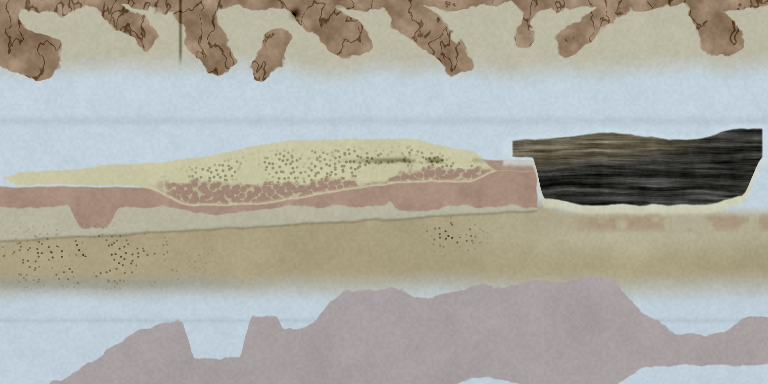
Write a WebGL 2 fragment shader that draws this texture.

```glsl
#version 300 es
precision highp float;
// Weathered painted moulding: peeled relief, a pale ledge with foam filler and
// bare dark wood, a stained band and a flaking lower face.
// Outlines are height curves built from ramps, roughened by value noise.
uniform vec2 u_resolution;
out vec4 fragColor;

const vec3 PALE = vec3(.76, .82, .86), CREAM = vec3(.73, .72, .64),
  TAN = vec3(.65, .61, .49), BROWN = vec3(.57, .48, .39), CLAY = vec3(.65, .55, .49),
  MAUVE = vec3(.65, .62, .62), FOAM = vec3(.78, .77, .64);

float hash(vec2 p) {
  vec3 q = fract(p.xyx * .1031);
  q += dot(q, q.yzx + 33.33);
  return fract((q.x + q.y) * q.z);
}
float noise(vec2 p) {
  vec2 i = floor(p), f = fract(p), e = vec2(1, 0);
  f *= f * (3. - 2. * f);
  return mix(mix(hash(i), hash(i + e), f.x), mix(hash(i + e.yx), hash(i + 1.), f.x), f.y);
}
float fbm(vec2 p) {
  float sum = 0., amp = .5;
  for (int i = 0; i < 4; i++, amp *= .5) {
    sum += amp * noise(p);
    p = p * 2.03 + 17.;
  }
  return sum - .47;
}
// Distance to the nearest scattered point
float cells(vec2 p) {
  float d = 2.;
  for (int k = 0; k < 9; k++) {
    vec2 c = floor(p) + vec2(k % 3 - 1, k / 3 - 1);
    d = min(d, length(c + vec2(hash(c), hash(c + 41.)) - p));
  }
  return d;
}
float ramp(float x, float a, float b) { return smoothstep(a, b, x); }
float bump(float x, float c, float w) { x = (x - c) / w; return exp(-x * x); }
float band(float y, float lo, float hi, float aa) {
  return ramp(y - lo, -aa, aa) * ramp(hi - y, -aa, aa);
}
float streak(vec2 p, float ax, float ay, float bx, float by, float r) {
  vec2 a = vec2(ax, ay), d = vec2(bx, by) - a;
  return r - length(p - a - d * clamp(dot(p - a, d) / dot(d, d), 0., 1.));
}
// Positive inside the bare, carved parts of the relief
float relief(vec2 p) {
  float d = max(p.y - .975, streak(p, 0., .92, .1, .86, .065));
  d = max(d, streak(p, .24, 1., .38, .91, .03));
  d = max(d, streak(p, .5, 1., .56, .85, .05));
  d = max(d, streak(p, .69, .82, .72, .9, .03));
  d = max(d, streak(p, .78, 1., .92, .89, .045));
  d = max(d, streak(p, 1.03, 1., 1.18, .85, .04));
  d = max(d, streak(p, 1.38, 1., 1.37, .89, .018));
  d = max(d, streak(p, 1.47, .88, 1.62, 1., .03));
  return max(d, streak(p, 1.82, 1., 1.88, .9, .045));
}

void main() {
  vec2 p = gl_FragCoord.xy / u_resolution * vec2(2, 1);
  float x = p.x, y = p.y, aa = 1.2 / u_resolution.y;
  float soft = fbm(p * 6.), rough = fbm(p * 24. + 7.), edge = .01 * rough;

  // Ledge, stained hollow and lower face
  vec3 col = mix(PALE, CREAM, ramp(y + .06 * soft, .77, .86));
  col -= .04 * bump(y, .685, .012);
  vec3 stain = mix(TAN, CREAM, .6 * ramp(y, .3, .4) * ramp(x, .9, 1.7));
  float stainTop = .5 - .05 * ramp(x, 1.3, 1.5);
  col = mix(stain + .1 * soft, col, ramp(y, stainTop - .02, stainTop + .02));
  col = mix(PALE - .01, col, ramp(y + .04 * soft, .2, .31));
  col -= .07 * bump(y, .26, .02) * ramp(-x, -.9, -.3) + .04 * bump(y, .165, .006);

  // Peeled relief with creases
  vec2 q = p + .05 * vec2(fbm(p * 16.), fbm(p * 16. + 31.));
  float crease = abs(fbm(q * vec2(22, 13) + 3.));
  vec3 carved = BROWN + .3 * rough + .08 * soft - .22 * ramp(-crease, -.035, 0.);
  col = mix(col, carved, ramp(relief(q) + .035 * rough, -aa, aa));
  col -= .3 * bump(x, .47, .004) * ramp(y, .82, .87);
  col -= .4 * bump(length(p - vec2(.77, .965)), 0., .012);

  // Flaked patch on the lower face
  float top = -.02 + .18 * ramp(x, .05, .45) - .09 * ramp(x, .47, .51)
    + .105 * ramp(x, .62, .66) - .03 * ramp(x, .72, .74) + .1 * ramp(x, .78, .91)
    - .025 * bump(x, 1.11, .05) + .025 * ramp(x, 1., 1.55) - .1 * ramp(x, 1.59, 1.69)
    - .04 * ramp(x, 1.69, 1.78) + .045 * ramp(x, 1.87, 1.95) + .035 * rough;
  float low = .047 * bump(x, 1.27, .13) + .078 * ramp(x, 1.53, 1.72) - .03 + 2. * edge;
  col = mix(col, MAUVE + .06 * soft, band(y, low, top, aa));

  // Cream and clay strips under the filler
  float ledge = .372 + .057 * x + edge, leftOf = ramp(1.4 - x + edge, -aa, aa);
  col = mix(col, CREAM - .02, band(y, ledge, .5, aa) * leftOf);
  col -= .1 * bump(y, ledge, .004) * leftOf;
  float clayLow = .462 - .055 * band(x, .195, .295, .02) - .022 * bump(x, .57, .09)
    - .012 * bump(x, 1.1, .06) + .015 * bump(x, 1.015, .01) + 2. * edge;
  float clayTop = .513 + .07 * ramp(x, .4, 1.25) + edge;
  col = mix(col, CLAY + .08 * rough, band(y, clayLow, clayTop, aa) * leftOf);
  float smear = band(y, .4, .44, .012) * ramp(x, 1.46, 1.56) * ramp(soft + rough, -.15, .1);
  col = mix(col, BROWN + .06, .7 * smear);

  // Porous foam, thinning to lace along its lower edge
  float foamTop = .535 + .018 * ramp(x, 0., .06) + .02 * ramp(x, .1, .34)
    + .065 * ramp(x, .34, .85) - .03 * ramp(x, 1.05, 1.24) - .053 * ramp(x, 1.22, 1.3) + edge;
  float foamLow = .535 - .017 * ramp(x, 0., .06) - .053 * ramp(x, .35, .5)
    + .06 * ramp(x, .6, 1.1) + .03 * ramp(x, 1.22, 1.3) + edge;
  float laceTop = .525 + .035 * ramp(x, .95, 1.08) + 5. * edge;
  float lace = ramp(laceTop - y, -.008, .008) * ramp(x, .38, .46), pore = cells(p * 75.);
  float pits = ramp(x, .38, .55) * ramp(foamTop - y, .01, .04) * ramp(-pore, -.4, -.15);
  vec3 body = FOAM + .06 * soft - .22 * pits * ramp(soft + rough, -.15, .1);
  vec3 net = mix(CLAY - .03, FOAM - .05, .8 * ramp(pore, .45, .75));
  net = mix(net, FOAM, bump(y, foamLow, .006));
  body -= .3 * bump(y, .582, .007) * band(x, .95, 1.23, .1) * ramp(rough, -.1, .1);
  col = mix(col, mix(body, net, lace), band(y, foamLow, foamTop, aa));

  // Bare wood with a pale rim
  float woodTop = .635 + .018 * bump(x, 1.58, .12) + .03 * ramp(x, 1.78, 1.95) + edge;
  float woodLow = .59 - .105 * ramp(x, 1.385, 1.42) - .018 * ramp(x, 1.42, 1.52)
    + .025 * ramp(x, 1.84, 1.94) + .1 * ramp(x, 1.93, 1.99) + edge;
  float rim = band(y, woodLow - .022, woodTop + .012, .006) * band(x, 1.31, 2., .005);
  col = mix(col, mix(FOAM, PALE, ramp(y, .5, .62)) + .03, .75 * rim);
  float worn = ramp(y - .09 * (x - 1.35), .53, .6) * ramp(-x, -1.95, -1.65);
  vec3 wood = mix(vec3(.2, .2, .19), vec3(.42, .39, .32), worn) + .12 * rough;
  wood += .5 * fbm(vec2(x * 7., (y + .02 * soft) * 130.));
  col = mix(col, wood, band(y, woodLow, woodTop, aa) * band(x, 1.335, 1.985, aa));

  // Dirt specks and overall grain
  float dirt = bump(x, .22, .22) * bump(y, .33, .06) + bump(x, 1.18, .06) * bump(y, .39, .035);
  col -= .4 * dirt * ramp(-cells(p * 60.), -.24, -.08) * ramp(noise(p * 35.), .4, .5);
  col += .035 * (noise(p * 150.) - .5) + .03 * rough;
  fragColor = vec4(clamp(col, 0., 1.), 1);
}
```
